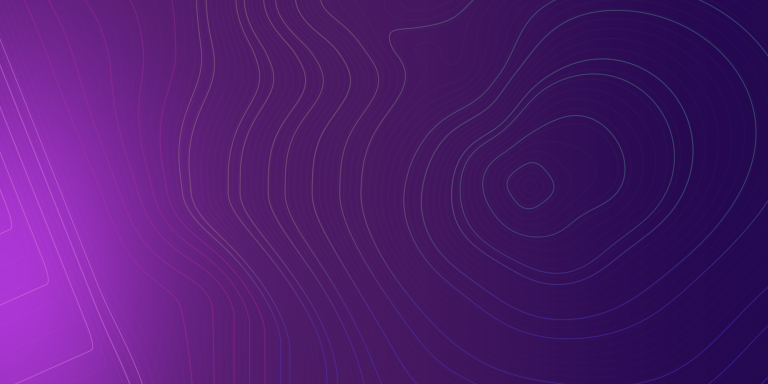
A Shadertoy shader for this background:

```glsl
// Thin topographic contour lines over a violet glow that fades to deep indigo.
// One height field joins a ridge at the left, wavy bands in the middle and
// a lopsided hill at the right; chosen levels of it become the lines.

// Corner-shaped ridge: two slanted slopes joined by a smooth maximum
float ridgeField(vec2 p) {
    vec2 q = p - vec2(0.0, 0.466);
    float slope = dot(q, vec2(0.93, 0.37));
    float foot = dot(q, vec2(0.4, -0.9)) / 4.6;
    float blend = max(0.015 - abs(slope - foot), 0.0) / 0.015;
    return (max(slope, foot) + 0.00375 * blend * blend - 0.024) / 0.93;
}

// Vertical bands that lean or bulge near the top and drift right below
float bandField(vec2 p) {
    float lean = 0.065 * smoothstep(0.55, 0.87, p.y);
    float bulge = 0.1 * exp(-pow((p.y - 0.79) / 0.12, 2.0));
    bulge += mix(-0.06, 0.12, smoothstep(0.8, 1.15, p.x)) * smoothstep(0.86, 1.0, p.y);
    float top = mix(lean, bulge, smoothstep(0.45, 0.85, p.x));
    float reach = mix(0.2, -0.02, smoothstep(0.5, 1.0, p.x));
    float drift = 0.26 * (1.0 - smoothstep(reach, 0.5, p.y));
    return p.x - top - drift;
}

// Hill stretched to the right, pinched at its upper left and lower right
float hillField(vec2 p) {
    vec2 q = p - vec2(1.38, 0.516);
    float r = length(q);
    float a = atan(q.y, q.x + 1e-5);
    float pinch = mix(0.4, 0.16, smoothstep(0.3, 0.5, r));
    float stretch = 1.0 + 1.15 * pow(0.5 + 0.5 * cos(a - 0.3), 2.0);
    stretch -= pinch * exp(4.0 * (cos(a - 1.95) - 1.0));
    stretch -= 0.35 * exp(8.0 * (cos(a + 0.45) - 1.0));
    stretch += 0.02 * sin(5.0 * a + 9.0 * r);
    stretch = mix(1.0 + 0.05 * cos(4.0 * a + 0.6), stretch, smoothstep(0.03, 0.25, r));
    return 1.38 - r / stretch;
}

float heightField(vec2 p) {
    float ridgeEnd = mix(0.25, 0.05, smoothstep(0.5, 1.0, p.y));
    float hillStart = mix(0.8, 0.95, smoothstep(0.6, 0.8, p.y));
    float h = mix(ridgeField(p), bandField(p), smoothstep(ridgeEnd, 0.6, p.x));
    return mix(h, hillField(p), smoothstep(hillStart, 1.22, p.x));
}

vec3 background(vec2 p) {
    vec3 base = mix(vec3(0.29, 0.1, 0.385), vec3(0.14, 0.03, 0.315),
                    smoothstep(0.8, 2.0, p.x));
    float d = length((p - vec2(0.0, 0.27)) * vec2(1.0, 0.65)) / 0.44;
    return mix(base, vec3(0.68, 0.215, 0.84), exp(-d * d));
}

// Pink at the left, then magenta, tan, teal, and blue along the bottom right
vec3 lineColor(vec2 p, float h) {
    vec3 c = mix(vec3(0.86, 0.45, 0.86), vec3(0.74, 0.17, 0.62),
                 smoothstep(0.13, 0.25, h));
    vec3 upper = mix(vec3(0.64, 0.48, 0.5), vec3(0.3, 0.54, 0.53),
                     smoothstep(0.7, 1.4, p.x));
    float low = smoothstep(0.5, 0.1, p.y - 0.12 * (p.x - 1.0));
    vec3 cool = mix(upper, vec3(0.29, 0.22, 0.76), low);
    return mix(c, cool, smoothstep(0.43, 0.47, h));
}

void mainImage(out vec4 fragColor, in vec2 fragCoord) {
    float px = 1.0 / iResolution.y;
    vec2 p = fragCoord * px;

    // Field value and its steepness, for lines of even width
    float h = heightField(p);
    float e = 0.001;
    vec2 grad = vec2(heightField(p + vec2(e, 0.0)) - heightField(p - vec2(e, 0.0)),
                     heightField(p + vec2(0.0, e)) - heightField(p - vec2(0.0, e)));
    float steep = max(length(grad) / (2.0 * e), 0.05);

    // Main contours
    const float levels[25] = float[25](
        -0.01, 0.029, 0.076, 0.119, 0.146, 0.25, 0.3, 0.35, 0.39, 0.43,
        0.471, 0.495, 0.594, 0.625, 0.698, 0.742, 0.8125, 0.885, 0.94, 1.047,
        1.091, 1.169, 1.193, 1.258, 1.323);
    float nearest = 1.0;
    for (int i = 0; i < 25; i++) nearest = min(nearest, abs(h - levels[i]));
    float contour = 1.0 - smoothstep(0.0, 0.0004 + px, nearest / steep);

    // Faint, closely spaced contours between them
    float gap = abs(fract(h * 62.0) - 0.5) / 62.0;
    float fine = 1.0 - smoothstep(0.0, 0.0004 + px, gap / steep);

    // Magenta lines are the weakest, pink ones the strongest
    float strength = mix(0.45, 0.28, smoothstep(0.13, 0.25, h));
    strength = mix(strength, 0.4, smoothstep(0.43, 0.47, h));

    vec3 ink = lineColor(p, h);
    vec3 color = background(p);
    color = mix(color, ink, 0.045 * fine);
    color = mix(color, ink, strength * contour);
    fragColor = vec4(color, 1.0);
}
```
